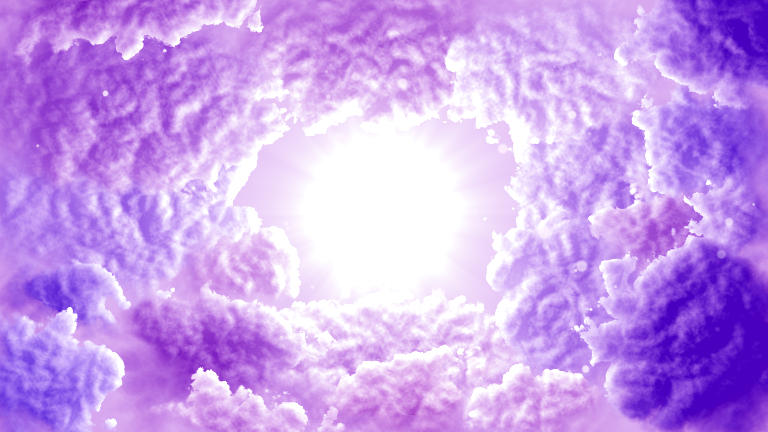
Write a Shadertoy shader that draws this background.

```glsl
// Violet cloud banks opening around a white sunburst with drifting light motes.

const vec2 SUN = vec2(0.884, 0.509);

vec2 hash2(vec2 p) {
    vec3 q = fract(p.xyx * vec3(0.1031, 0.1030, 0.0973));
    q += dot(q, q.yzx + 33.33);
    return fract((q.xx + q.yz) * q.zy);
}

vec2 gradient(vec2 cell) {
    float a = 6.2832 * hash2(cell).x;
    return vec2(cos(a), sin(a));
}

float gradientNoise(vec2 p) {
    vec2 i = floor(p), f = fract(p);
    vec2 u = f * f * f * (f * (f * 6.0 - 15.0) + 10.0);
    vec2 e = vec2(0.0, 1.0);
    float low = mix(dot(gradient(i), f), dot(gradient(i + e.yx), f - e.yx), u.x);
    float high = mix(dot(gradient(i + e.xy), f - e.xy), dot(gradient(i + e.yy), f - e.yy), u.x);
    return mix(low, high, u.y);
}

// Rounded puffs separated by sharp creases
float billow(vec2 p) {
    float sum = 0.0, weight = 0.6;
    for (int i = 0; i < 5; i++) {
        sum += weight * abs(gradientNoise(p));
        p = mat2(1.6, 1.2, -1.2, 1.6) * p + 7.3;
        weight *= 0.54;
    }
    return sum;
}

// Blends one cloud bank over the scene; scene and body hold (tone, warmth)
void cloud(inout vec2 scene, vec2 p, vec2 center, vec2 radius, vec2 body) {
    vec2 q = (p - center) / radius;
    float dist = (length(q) - 1.0) * min(radius.x, radius.y);
    if (dist > 0.13) return;

    vec2 toSun = normalize(SUN - p + 0.0001);
    vec2 seed = center * 31.0 + 20.0;
    float puff = billow(p * 6.5 + seed);
    float ahead = billow((p + toSun * 0.016) * 6.5 + seed);
    float depth = 0.24 * (puff - 0.22) - dist;

    // Edges facing the sun are crisp and bright, the far side dissolves
    float facing = smoothstep(-0.6, 0.6, dot(normalize(q / radius + 0.0001), toSun));
    float cover = smoothstep(0.0, mix(0.16, 0.009, facing), depth);
    float rim = facing * exp(-max(depth, 0.0) * 15.0);
    float relief = clamp((puff - ahead) * 2.2, -0.22, 0.45);
    float tone = mix(body.x, 0.97, rim) + relief * (0.45 + 0.4 * facing);
    tone += 0.35 * (puff - 0.25);
    scene = mix(scene, vec2(tone, body.y), cover);
}

void upperClouds(inout vec2 s, vec2 p) {
    cloud(s, p, vec2(0.88, 0.93), vec2(0.46, 0.23), vec2(0.48, 0.6));
    cloud(s, p, vec2(0.20, 0.53), vec2(0.37, 0.27), vec2(0.55, -0.1));
    cloud(s, p, vec2(0.24, 0.79), vec2(0.42, 0.27), vec2(0.42, 0.4));
    cloud(s, p, vec2(0.22, 1.00), vec2(0.38, 0.13), vec2(0.25, 0.5));
    cloud(s, p, vec2(1.50, 0.56), vec2(0.34, 0.27), vec2(0.55, 0.0));
    cloud(s, p, vec2(1.32, 0.87), vec2(0.32, 0.21), vec2(0.66, 0.2));
    cloud(s, p, vec2(1.69, 0.67), vec2(0.21, 0.17), vec2(0.30, -0.2));
    cloud(s, p, vec2(1.74, 0.93), vec2(0.27, 0.18), vec2(0.05, 0.0));
}

void lowerClouds(inout vec2 s, vec2 p) {
    cloud(s, p, vec2(0.88, 0.09), vec2(0.44, 0.25), vec2(0.62, 0.6));
    cloud(s, p, vec2(0.53, 0.36), vec2(0.15, 0.11), vec2(0.45, 0.7));
    cloud(s, p, vec2(1.58, 0.43), vec2(0.19, 0.16), vec2(0.35, 0.5));
    cloud(s, p, vec2(1.36, 0.28), vec2(0.23, 0.26), vec2(0.50, 0.0));
    cloud(s, p, vec2(1.74, 0.49), vec2(0.16, 0.13), vec2(0.32, 0.0));
    cloud(s, p, vec2(1.66, 0.19), vec2(0.29, 0.27), vec2(0.06, 0.0));
    cloud(s, p, vec2(0.10, 0.30), vec2(0.21, 0.10), vec2(0.08, -0.3));
    cloud(s, p, vec2(0.46, 0.16), vec2(0.27, 0.18), vec2(0.24, 0.5));
    cloud(s, p, vec2(0.06, 0.09), vec2(0.20, 0.18), vec2(0.36, -0.4));
    cloud(s, p, vec2(0.53, 0.00), vec2(0.23, 0.11), vec2(0.40, 0.7));
    cloud(s, p, vec2(0.94, 0.04), vec2(0.20, 0.14), vec2(0.42, 0.9));
    cloud(s, p, vec2(1.27, 0.03), vec2(0.21, 0.13), vec2(0.52, 0.7));
}

// Soft discs scattered more densely towards the sun
float motes(vec2 p) {
    float light = 0.0;
    for (int i = 0; i < 42; i++) {
        vec2 h = hash2(vec2(float(i) * 3.7 + 1.0, 9.0));
        vec2 k = hash2(vec2(5.0, float(i) * 2.3 + 4.0));
        float angle = 6.2832 * h.x;
        vec2 spot = SUN + vec2(1.4, 0.8) * mix(0.14, 0.62, h.y) * vec2(cos(angle), sin(angle));
        float size = mix(0.004, 0.018, k.x * k.x * k.x);
        float d = length(p - spot);
        light += (0.35 + 0.5 * k.y) * (1.0 - smoothstep(size * 0.6, size * 1.15, d));
    }
    return min(light, 0.9);
}

// Tone runs from indigo through lilac to white
vec3 violetRamp(float tone, float warmth) {
    float t = clamp(tone, 0.0, 1.0);
    vec3 color = vec3(0.29 + 0.95 * t - 0.24 * t * t, t, 1.0 - 0.25 * pow(1.0 - t, 1.7));
    return color + warmth * (1.0 - t) * vec3(0.14, -0.08, -0.14);
}

void mainImage(out vec4 fragColor, in vec2 fragCoord) {
    vec2 p = fragCoord / iResolution.y;
    p.x += 0.5 * (16.0 / 9.0 - iResolution.x / iResolution.y);
    vec2 fromSun = p - SUN;
    float r = length(fromSun);

    // Hazy sky, then banks from back to front
    vec2 scene = vec2(0.70, 0.55);
    upperClouds(scene, p);
    lowerClouds(scene, p);

    // Sunburst: hot core, wide halo and uneven rays
    vec2 dir = fromSun / max(r, 0.001);
    float rays = 0.5 + gradientNoise(dir * 5.0 + 40.0) + 0.5 * gradientNoise(dir * 13.0 + 70.0);
    float glow = 0.75 * exp(-pow(r / 0.135, 2.0)) + 0.26 * exp(-r * r / 0.12);
    glow += 0.28 * rays * exp(-r / 0.16);
    glow += 0.10 * exp(-abs(fromSun.y) * 120.0 - r * 5.0);
    scene.x += glow * (1.15 - 0.5 * clamp(scene.x, 0.0, 1.0));
    scene.x -= 0.10 * smoothstep(0.65, 1.05, r);

    vec3 color = violetRamp(scene.x, scene.y);
    color = mix(color, vec3(1.0, 0.96, 1.0), motes(p));
    fragColor = vec4(clamp(color, 0.0, 1.0), 1.0);
}
```
